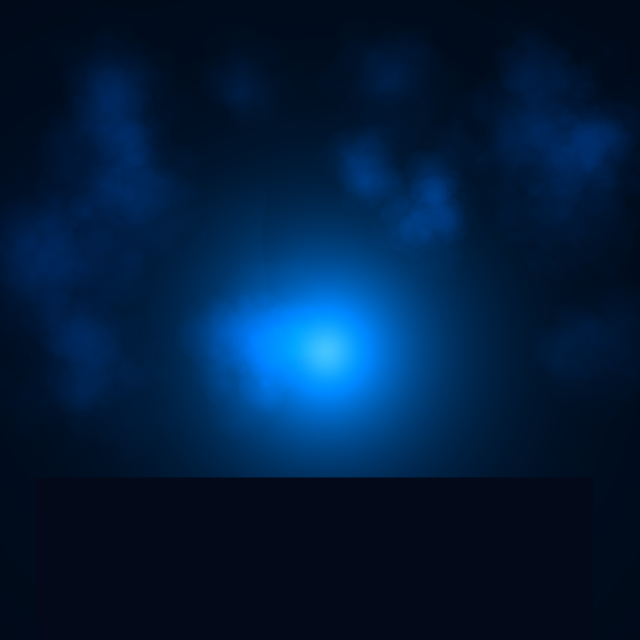
Reproduce this background procedurally as a WebGL 2 fragment shader.

```glsl
#version 300 es
precision highp float;

uniform vec2 u_resolution;
out vec4 fragColor;

float hash(vec2 p) {
    vec3 q = fract(p.xyx * 0.1031);
    q += dot(q, q.yzx + 33.33);
    return fract((q.x + q.y) * q.z);
}

float noise(vec2 p) {
    vec2 cell = floor(p), f = fract(p);
    f = f * f * (3.0 - 2.0 * f);
    return mix(mix(hash(cell), hash(cell + vec2(1, 0)), f.x),
               mix(hash(cell + vec2(0, 1)), hash(cell + vec2(1, 1)), f.x), f.y);
}

// One translucent puff: a soft body with a faint, ragged rim
float puff(vec2 p, vec2 center, float size, float seed) {
    float d = length(p - center) / size;
    if (d > 1.6) return 0.0;
    d += 0.7 * (noise(p * 24.0 + seed) - 0.5) + 0.35 * (noise(p * 60.0 + seed) - 0.5);
    return 0.72 * smoothstep(1.0, 0.0, d) + 0.28 * smoothstep(1.0, 0.92, d);
}

// A cloud holds center, radius and brightness; its puffs gather near the center
float cloudLayer(vec2 p) {
    const vec4 clouds[12] = vec4[12](
        vec4(0.17, 0.86, 0.10, 0.12), vec4(0.17, 0.73, 0.11, 0.19),
        vec4(0.37, 0.86, 0.07, 0.08), vec4(0.60, 0.87, 0.10, 0.10),
        vec4(0.68, 0.67, 0.07, 0.29), vec4(0.57, 0.73, 0.06, 0.17),
        vec4(0.79, 0.82, 0.12, 0.13), vec4(0.92, 0.75, 0.13, 0.22),
        vec4(0.15, 0.43, 0.10, 0.15), vec4(0.08, 0.58, 0.12, 0.14),
        vec4(0.37, 0.45, 0.10, 0.24), vec4(0.94, 0.46, 0.10, 0.10));
    float light = 0.0;
    for (int i = 0; i < 12; i++) {
        vec4 cloud = clouds[i];
        if (distance(p, cloud.xy) > cloud.z * 2.2) continue;
        for (int j = 0; j < 14; j++) {
            vec2 id = vec2(float(i) * 7.0 + 3.0, float(j) * 5.0 + 1.0);
            float angle = 6.2832 * hash(id);
            float reach = 0.85 * hash(id + 0.37);
            float size = cloud.z * mix(0.35, 0.85, hash(id + 1.71));
            vec2 center = cloud.xy + cloud.z * reach * vec2(cos(angle), sin(angle));
            light += cloud.w / 5.0 * puff(p, center, size, id.x * 3.0 + id.y);
        }
    }
    return light;
}

void main() {
    vec2 p = gl_FragCoord.xy / u_resolution;
    float pixel = 1.0 / u_resolution.y;

    // Night gradient and the central glow
    float r = distance(p, vec2(0.510, 0.451));
    float glow = exp(-sqrt(r * r + 0.0009) / 0.11);
    vec3 color = vec3(0.0, 0.038, 0.095) + vec3(0.0, 0.955, 1.76) * glow;
    color.r += 0.27 * smoothstep(0.06, 0.0, r);

    // Broad haze on the left, and a thin veil ending in a crisp right edge
    float haze = exp(-dot((p - vec2(0.1, 0.6)) / vec2(0.17, 0.23),
                          (p - vec2(0.1, 0.6)) / vec2(0.17, 0.23)));
    float rim = 0.414 + 0.012 * (noise(vec2(p.y * 22.0, 4.0)) - 0.5);
    float veil = smoothstep(rim + 0.003, rim - 0.003, p.x) * smoothstep(0.18, 0.40, p.x)
               * smoothstep(0.50, 0.58, p.y) * smoothstep(0.74, 0.66, p.y);
    color += vec3(0.0, 0.016, 0.045) * haze + vec3(0.0, 0.014, 0.026) * veil;

    // Drifting clouds
    color += vec3(0.0, 0.43, 1.0) * cloudLayer(p);

    // Dark panel along the bottom
    vec2 edge = abs(p - vec2(0.491, 0.0)) - vec2(0.436, 0.254);
    float panel = smoothstep(pixel, -pixel, max(edge.x, edge.y));
    color = mix(color, vec3(0.016, 0.036, 0.102), panel);

    fragColor = vec4(clamp(color, 0.0, 1.0), 1.0);
}
```
